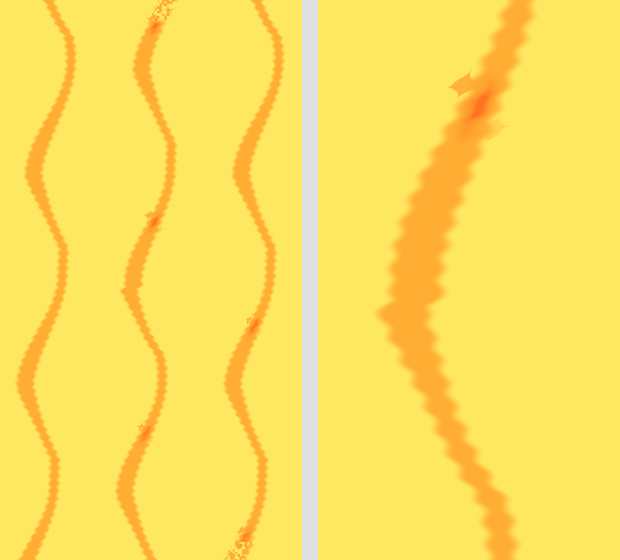
Left: the whole. Right: its middle third, enlarged.
A Shadertoy shader for this pattern:

```glsl
const vec3 GROUND = vec3(1.0, 0.91, 0.38);
const vec3 CORD = vec3(1.0, 0.68, 0.20);
const vec3 RUST = vec3(1.0, 0.45, 0.13);

// Lengths are fractions of the canvas height, y runs downwards.
const int STRANDS = 3;
const float SPACING = 0.1855;     // between neighbouring strands
const float FIRST_X = 0.0724;     // left bend of the first strand at the top
const float LEAN = -0.04;         // sideways drift per unit of height
const float PERIOD = 0.3776;      // height of one wave
const float FIRST_BEND = 0.3125;  // height of a left bend
const float STAGGER = 0.1862;     // lift of the middle strand
const float SWAY = 0.0586;        // sideways reach of a wave
const float KINK = 0.0143;        // sidestep in the slipped repeats
const float THIN = 0.0156;        // narrowest width
const float SWELL = 0.0143;       // extra width at the left bends
const float SOFT = 0.0045;        // half the edge blur
const float TOOTH = 0.0137;       // pitch of the edge serration
const float TOOTH_DEPTH = 0.0016;
const float FRAY_REACH = 0.045;   // length of the frayed ends
const float FRAY_GRAIN = 230.0;
const float MARK_PHASE = 0.717;   // place of the rust mark in a wave
const vec2 MARK_SIZE = vec2(0.0085, 0.019);
const vec2 SPUR_OFFSET = vec2(0.015, 0.013);
const float SPUR_SIZE = 0.011;
const float TAU = 6.28318;

float hash(vec2 p) {
    vec3 q = fract(p.xyx * 0.1031);
    q += dot(q, q.yzx + 33.33);
    return fract((q.x + q.y) * q.z);
}

float noise(vec2 p) {
    vec2 cell = floor(p), f = fract(p);
    f = f * f * (3.0 - 2.0 * f);
    return mix(mix(hash(cell), hash(cell + vec2(1, 0)), f.x),
               mix(hash(cell + vec2(0, 1)), hash(cell + vec2(1, 1)), f.x), f.y);
}

// Quick rise to a corner, short plateau, slow fall
float swayProfile(float phase) {
    float rise = pow(min(phase / 0.345, 1.0), 1.15);
    return min(rise, 1.0 - smoothstep(0.483, 1.0, phase));
}

float swellProfile(float phase) {
    return smoothstep(0.517, 0.9, phase) + 1.0 - smoothstep(0.0, 0.224, phase);
}

float kinkProfile(float phase) {
    return smoothstep(0.01, 0.045, phase) * (1.0 - smoothstep(0.24, 0.45, phase));
}

// Four-pointed star with hollow sides
float spur(vec2 p, float pixel) {
    vec2 root = sqrt(abs(p) / SPUR_SIZE);
    float d = (root.x + root.y - 1.0) * SPUR_SIZE;
    return 1.0 - smoothstep(-pixel, pixel, d);
}

void mainImage(out vec4 fragColor, in vec2 fragCoord) {
    float pixel = 1.0 / iResolution.y;
    vec2 p = fragCoord * pixel;
    p.y = 1.0 - p.y;
    float soft = max(SOFT, pixel);

    // Serration: the path advances in rounded steps
    float toothAngle = TAU * p.y / TOOTH;
    float steppedY = p.y - 0.8 * TOOTH / TAU * sin(toothAngle);

    vec3 color = GROUND;
    for (int i = 0; i < STRANDS; i++) {
        bool middle = i == 1;
        float wave = (steppedY - FIRST_BEND + (middle ? STAGGER : 0.0)) / PERIOD;
        float row = floor(wave);
        float phase = wave - row;

        // Path and width
        float center = FIRST_X + float(i) * SPACING + LEAN * p.y + SWAY * swayProfile(phase);
        if (row == (middle ? 1.0 : -1.0)) center -= KINK * 0.8 * kinkProfile(phase);
        float halfWidth = 0.5 * (THIN + SWELL * swellProfile(phase))
                        + TOOTH_DEPTH * cos(toothAngle);
        float offset = p.x - center;
        float cover = 1.0 - smoothstep(-soft, soft, abs(offset) - halfWidth);

        // Frayed ends of the middle and last strands
        float endGap = middle ? p.y : (i == 2 ? 1.0 - p.y : 1.0);
        float fray = 1.0 - smoothstep(FRAY_REACH * 0.7, FRAY_REACH, endGap);
        float grain = noise(p * FRAY_GRAIN + float(i) * 17.0);
        float ragged = 1.0 - smoothstep(0.0, 2.0 * soft, abs(offset) - halfWidth);
        cover = mix(cover, ragged * smoothstep(0.3, 0.6, grain), fray);
        color = mix(color, CORD, cover);

        // Rust marks with a spur on either side
        if (middle || (i == 2 && row >= 0.0)) {
            float place = row < 0.0 ? MARK_PHASE + 0.07 : MARK_PHASE;
            vec2 q = vec2(offset, (phase - place) * PERIOD);
            float streak = noise(vec2(q.x * 330.0 + q.y * 90.0, q.y * 110.0) + 40.0 + row * 9.0);
            float rust = exp(-2.2 * dot(q / MARK_SIZE, q / MARK_SIZE)) * mix(0.55, 1.3, streak);
            vec2 side = q * (q.y < 0.0 ? -1.0 : 1.0) - SPUR_OFFSET;
            color = mix(color, CORD, spur(side, pixel) * (q.y < 0.0 ? 0.9 : 0.35));
            color = mix(color, RUST, min(rust, 1.0) * max(cover, 0.2));
        }
    }
    fragColor = vec4(color, 1.0);
}
```
